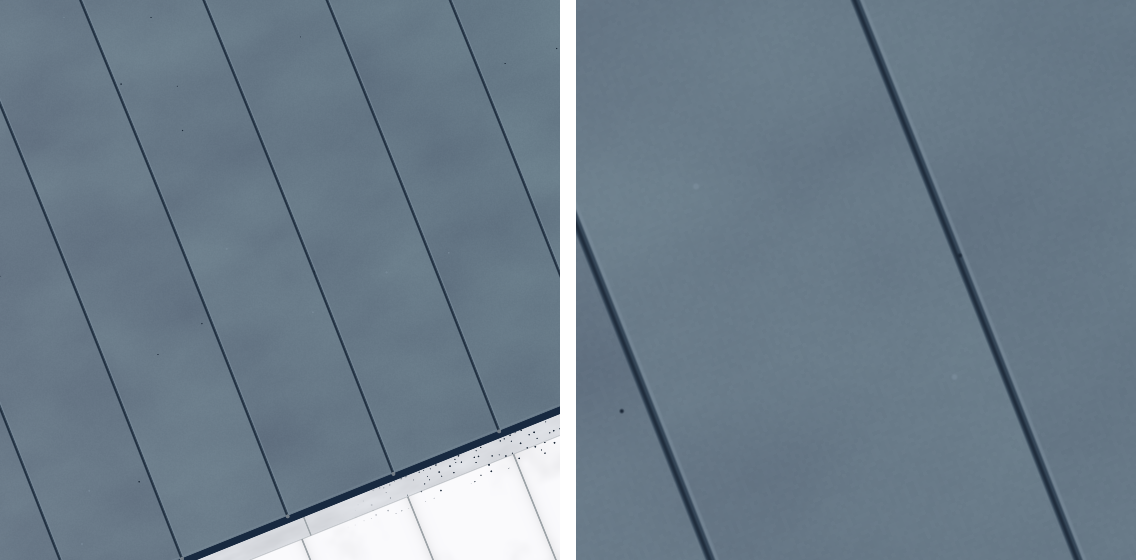
Left, the full canvas; right, a detail of the centre.
This texture is drawn by a three.js fragment shader. Its source:

```glsl
varying vec2 vUv;

const float SLOPE = 0.402;        // tilt of the roof
const float PITCH = 0.2035;       // distance between seams
const float FIRST_SEAM = 0.1327;
const float EAVE = 1.0462;        // lower end of the blue panels
const float GUTTER_END = 1.0590;
const float FLASHING_END = 1.0945;
const float SOFT = 0.0009;

const vec3 PANEL_DARK = vec3(0.365, 0.425, 0.490);
const vec3 PANEL_LIGHT = vec3(0.435, 0.510, 0.560);
const vec3 SEAM_SIDE = vec3(0.19, 0.26, 0.33);
const vec3 SEAM_CORE = vec3(0.11, 0.16, 0.22);
const vec3 RIB_LIGHT = vec3(0.48, 0.55, 0.61);
const vec3 GUTTER = vec3(0.09, 0.16, 0.25);
const vec3 FLASHING = vec3(0.84, 0.85, 0.87);
const vec3 WHITE_SHEET = vec3(0.98, 0.98, 0.99);
const vec3 GREY_JOINT = vec3(0.56, 0.59, 0.61);

float hash(vec2 p) {
  vec3 q = fract(vec3(p.xyx) * 0.1031);
  q += dot(q, q.yzx + 33.33);
  return fract((q.x + q.y) * q.z);
}

float noise(vec2 p) {
  vec2 i = floor(p);
  vec2 f = fract(p);
  f = f * f * (3.0 - 2.0 * f);
  return mix(mix(hash(i), hash(i + vec2(1.0, 0.0)), f.x),
             mix(hash(i + vec2(0.0, 1.0)), hash(i + vec2(1.0, 1.0)), f.x), f.y);
}

float fbm(vec2 p) {
  float sum = 0.0;
  float gain = 0.5;
  for (int i = 0; i < 4; i++) {
    sum += gain * noise(p);
    p = p * 2.03 + 7.1;
    gain *= 0.5;
  }
  return sum / 0.9375;
}

float stripe(float d, float halfWidth) {
  return 1.0 - smoothstep(halfWidth - SOFT, halfWidth + SOFT, abs(d));
}

float past(float x, float edge) {
  return smoothstep(edge - SOFT, edge + SOFT, x);
}

// Signed distance to the nearest of evenly spaced lines
float repeatDistance(float x, float start, float period) {
  float u = (x - start) / period;
  return (u - floor(u + 0.5)) * period;
}

// Randomly placed dots, one at most per cell
float specks(vec2 p, float cell, float radius, float chance) {
  vec2 id = floor(p / cell);
  vec2 center = 0.25 + 0.5 * vec2(hash(id + 3.7), hash(id + 9.2));
  float size = radius * (0.6 + 0.6 * hash(id + 15.1));
  float d = length((fract(p / cell) - center) * cell);
  return (1.0 - smoothstep(size - SOFT, size + SOFT, d)) * step(hash(id), chance);
}

// Dented sheet with shallow waves that fade across each panel
vec3 panelColor(vec2 p, float u) {
  float id = floor(u);
  float waves = noise(vec2(u * 1.3, p.y * 11.0 - u * 0.6) + id * 17.3) - 0.5;
  float smudges = fbm(p * vec2(7.0, 12.0) + id * 5.7) - 0.5;
  float grain = hash(floor(p * 420.0)) - 0.5;
  float tone = 0.57 + waves * mix(0.60, 0.28, fract(u)) + smudges * 0.75;
  vec3 color = mix(PANEL_DARK, PANEL_LIGHT, clamp(tone, 0.0, 1.0));
  color += vec3(-0.008, 0.004, 0.0) * (p.x - 0.3);
  return color + grain * 0.012;
}

vec3 addSeam(vec3 color, float d) {
  color = mix(color, RIB_LIGHT, 0.55 * stripe(d - 0.0036, 0.0011));
  color = mix(color, SEAM_SIDE, 0.92 * stripe(d, 0.0025));
  return mix(color, SEAM_CORE, 0.85 * stripe(d + 0.0004, 0.0010));
}

vec3 whiteColor(vec2 p, float d) {
  vec3 color = WHITE_SHEET - 0.05 * smoothstep(0.5, 0.8, fbm(p * 9.0));
  color -= 0.07 * exp(-abs(d) * 130.0);
  return mix(color, GREY_JOINT, 0.85 * stripe(d, 0.0015));
}

void main() {
  // Axes across and down the roof
  vec2 p = vec2(vUv.x - SLOPE * (1.0 - vUv.y), SLOPE * vUv.x + 1.0 - vUv.y);
  p /= sqrt(1.0 + SLOPE * SLOPE);
  float bow = 0.003 * sin(3.14159 * clamp(p.y / EAVE, 0.0, 1.0));
  float seam = repeatDistance(p.x - bow, FIRST_SEAM, PITCH);

  // Blue panels
  vec3 color = panelColor(p, (p.x - bow - FIRST_SEAM) / PITCH);
  color = mix(color, RIB_LIGHT, 0.35 * stripe(p.y - EAVE + 0.003, 0.0014));
  color = addSeam(color, seam);
  color = mix(color, RIB_LIGHT, 0.7 * specks(p, 0.13, 0.0018, 0.15));
  color = mix(color, SEAM_CORE, specks(p + 4.0, 0.11, 0.0012, 0.10));

  // Shadowed gutter and rib ends
  color = mix(color, GUTTER, past(p.y, EAVE));
  float ribEnd = length(vec2(seam, p.y - EAVE - 0.001));
  color = mix(color, GREY_JOINT, 0.75 * stripe(ribEnd, 0.0035));

  // Pale flashing and white sheets
  vec3 flashing = FLASHING + 0.10 * (fbm(p * vec2(15.0, 40.0)) - 0.4);
  float joint = repeatDistance(p.x, FIRST_SEAM + 0.026, PITCH * 4.0);
  flashing = mix(flashing, GREY_JOINT, 0.8 * stripe(joint, 0.0013));
  color = mix(color, flashing, past(p.y, GUTTER_END));
  float sheetSeam = repeatDistance(p.x, FIRST_SEAM + 0.0085, PITCH);
  color = mix(color, whiteColor(p, sheetSeam), past(p.y, FLASHING_END));
  color = mix(color, GREY_JOINT, 0.35 * stripe(p.y - FLASHING_END, 0.0010));

  // Dirt gathered along the right of the eave
  float dirtZone = past(p.y, GUTTER_END) * (1.0 - past(p.y, 1.115));
  dirtZone *= smoothstep(0.60, 0.85, vUv.x);
  color = mix(color, SEAM_CORE, dirtZone * specks(p, 0.011, 0.0014, 0.38));

  gl_FragColor = vec4(color, 1.0);
}
```
